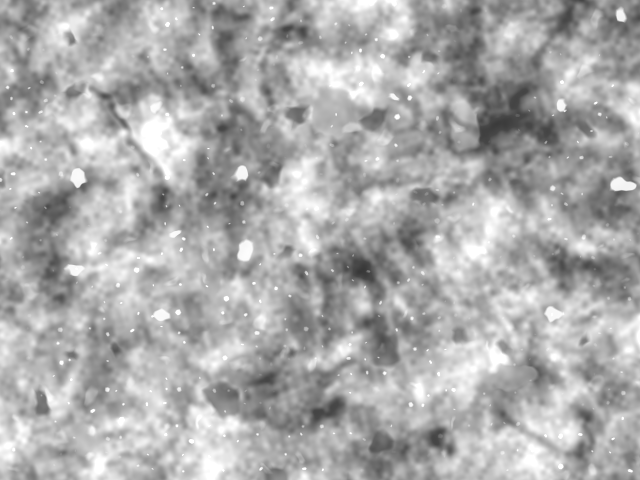
Reproduce this texture procedurally as a WebGL 1 fragment shader.

```glsl
precision highp float;
// Grey micrograph of rough crushed mineral: mottled matrix, dark pits, pale plates, bright flakes.
uniform vec2 u_resolution;

vec2 hash2(vec2 p) {
  vec3 q = fract(p.xyx * vec3(0.1031, 0.1030, 0.0973));
  q += dot(q, q.yzx + 33.33);
  return fract((q.xx + q.yz) * q.zy);
}

mat2 turn(float a) {
  return mat2(cos(a), sin(a), -sin(a), cos(a));
}

// Smooth value noise, centred on zero
float noise(vec2 p) {
  vec2 i = floor(p), f = fract(p);
  f = f * f * (3.0 - 2.0 * f);
  float low = mix(hash2(i).x, hash2(i + vec2(1.0, 0.0)).x, f.x);
  float high = mix(hash2(i + vec2(0.0, 1.0)).x, hash2(i + vec2(1.0)).x, f.x);
  return mix(low, high, f.y) - 0.5;
}

vec2 warp(vec2 p, float scale) {
  return vec2(noise(p * scale + 17.0), noise(p * scale + 71.0));
}

// Coverage of scattered angular grains, one candidate per cell
float grains(vec2 p, float cell, float chance, vec2 radii, float soft, float seed) {
  float cover = 0.0;
  vec2 home = floor(p / cell);
  for (int j = -1; j <= 1; j++) {
    for (int i = -1; i <= 1; i++) {
      vec2 id = home + vec2(float(i), float(j));
      vec2 place = hash2(id + seed);
      vec2 form = hash2(id + seed + 41.0);
      vec2 pick = hash2(id + seed + 97.0);
      vec2 d = turn(6.283 * form.x) * (p - (id + 0.2 + 0.6 * place) * cell);
      d.y *= 1.0 + 0.9 * form.y;
      float corner = max(abs(d.x) + 0.3 * abs(d.y), abs(d.y) + 0.2 * d.x);
      float dist = mix(length(d), corner, 0.6);
      float radius = mix(radii.x, radii.y, pick.y * pick.y);
      float body = 1.0 - smoothstep(radius - soft, radius + soft, dist);
      cover = max(cover, body * step(pick.x, chance));
    }
  }
  return cover;
}

// Mottled matrix from coarse patches down to fine crumbs
float matrix(vec2 p) {
  vec2 q = turn(0.6) * (p + 0.07 * warp(p, 7.0) + 0.022 * warp(p, 24.0));
  float v = 0.30 * noise(q * vec2(3.5, 4.5) + 5.0);
  v += 0.32 * noise(turn(0.9) * q * 9.0 + 23.0);
  v += 0.33 * noise(turn(2.1) * q * 20.0 + 47.0);
  v += 0.28 * noise(turn(0.4) * q * 41.0 + 83.0);
  v += 0.17 * noise(turn(1.3) * p * 85.0 + 131.0);
  return v;
}

void main() {
  vec2 p = gl_FragCoord.xy / u_resolution.y + 3.0;
  vec2 rough = p + 0.022 * warp(p, 28.0) + 0.008 * warp(p, 75.0);
  float tone = 0.70 + matrix(p);

  // Fibrous streaks running down to the right, in patches
  vec2 along = turn(1.0) * (p + 0.04 * warp(p, 6.0));
  float fibrous = smoothstep(0.0, 0.3, noise(p * 3.2 + 61.0));
  tone += 0.22 * fibrous * noise(along * vec2(11.0, 58.0));

  // Smooth pale plates
  float plate = grains(rough, 0.3, 0.4, vec2(0.035, 0.065), 0.007, 11.0);
  float sheen = 0.74 + 0.25 * noise(p * 9.0 + 7.0) + 0.12 * noise(p * 50.0);
  tone = mix(tone, sheen, 0.65 * plate);

  // Dark crevices and pits
  vec2 slant = turn(0.75) * (p + 0.05 * warp(p, 9.0) + 0.02 * warp(p, 30.0));
  float ridge = 1.0 - smoothstep(0.0, 0.10, abs(noise(slant * vec2(3.5, 8.0) + 29.0)));
  float broken = smoothstep(0.04, 0.3, noise(p * 5.5 + 37.0));
  tone -= 0.24 * ridge * broken;
  float pit = grains(rough, 0.16, 0.4, vec2(0.010, 0.036), 0.009, 53.0);
  tone = mix(tone, 0.36 + 0.25 * noise(p * 45.0), 0.7 * pit);

  // Pale crumbs, white flakes and tiny glints
  float crumb = grains(rough, 0.075, 0.45, vec2(0.006, 0.018), 0.006, 151.0);
  tone += 0.13 * crumb;
  float flake = grains(rough, 0.17, 0.28, vec2(0.009, 0.026), 0.0035, 211.0);
  tone = mix(tone, 1.0, 0.92 * flake);
  float glintZone = smoothstep(-0.25, 0.25, noise(p * 5.0 + 91.0));
  float glint = grains(p, 0.032, 0.38, vec2(0.0018, 0.0055), 0.0022, 307.0);
  tone += 0.36 * glint * glintZone;

  // Gentle shoulders keep blacks grey and highlights soft
  tone = max(tone, 0.28 + 0.25 * (tone - 0.28));
  gl_FragColor = vec4(vec3(clamp(tone, 0.0, 1.0)), 1.0);
}
```
